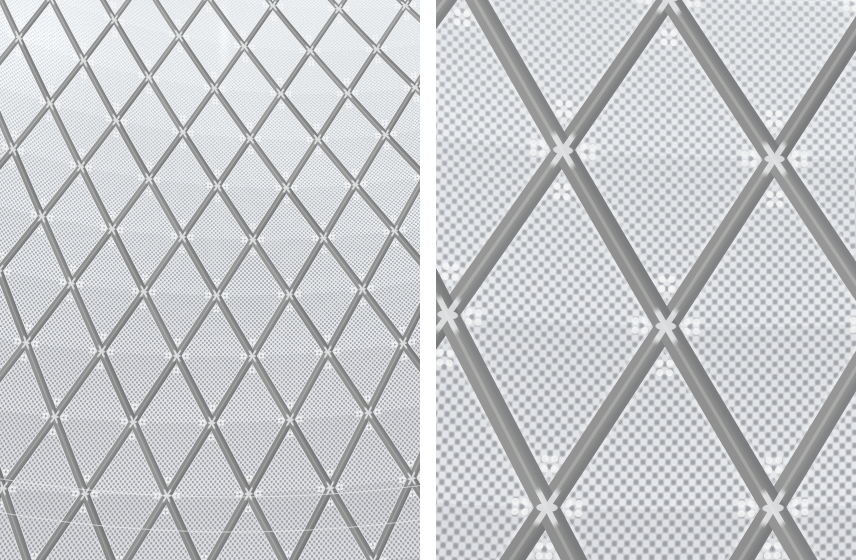
Left, the full canvas; right, a detail of the centre.
A Shadertoy shader for this pattern:

```glsl
// Curved diamond lattice of grey struts over pale, perforated glazing panels
const float CANVAS_WIDTH = 6.0;              // canvas width in lattice units
const vec2  DOT_FREQ     = vec2(18.0, 14.0); // perforations per column and row
const float STRUT_BASE   = 0.034;            // strut half width at the top row
const float STRUT_GROWTH = 0.0025;           // extra half width per row
const vec2  PATCH_OFFSET = vec2(0.118, 0.19);// pale dot groups around each node
const vec3  SHEET_TOP    = vec3(0.935, 0.947, 0.958);
const vec3  SHEET_BOTTOM = vec3(0.875, 0.880, 0.895);
const vec3  DOT_COLOR    = vec3(0.52, 0.53, 0.55);
const vec3  STRUT_DARK   = vec3(0.495, 0.500, 0.505);
const vec3  STRUT_MID    = vec3(0.575, 0.577, 0.575);
const vec3  STRUT_LIGHT  = vec3(0.690, 0.692, 0.685);
const vec3  PALE         = vec3(0.930, 0.935, 0.940);

float columnPitch(float v) { return 0.932 + 0.0021 * v + 0.00266 * v * v; }
float rowPitch(float v)    { return 0.5934 + 0.0098 * v + 0.0050 * v * v; }

// Lattice coordinates (column, row) to curved surface position
vec2 surfacePoint(vec2 c) {
    float u = c.x - 0.5, v = c.y;
    float bend = c.x - (2.0 - 0.28 * v);
    float x = 3.615 - 0.0057 * (v - 5.7) * (v - 5.7)
            + u * columnPitch(v) + (0.0052 - 0.00073 * v) * u * u;
    float y = 0.125 + v * (0.5934 + v * (0.00492 + v * 0.00167))
            - (0.0448 - 0.002 * v) * bend * bend;
    return vec2(x, y);
}

// Inverse of surfacePoint by iterative correction
vec2 latticeCoord(vec2 p) {
    vec2 c = vec2(p.x - 3.1, p.y * 1.25);
    for (int i = 0; i < 8; i++) {
        vec2 error = p - surfacePoint(c);
        c += error / vec2(columnPitch(c.y), rowPitch(c.y));
    }
    return c;
}

float band(float d, float halfWidth, float px) {
    return 1.0 - smoothstep(halfWidth - 0.6 * px, halfWidth + 0.6 * px, abs(d));
}

// Signed distance to the nearest integer contour of a lattice diagonal
float contourDistance(float t, float px) {
    return (t - round(t)) * px / max(length(vec2(dFdx(t), dFdy(t))), 1e-5);
}

// Grey profile across a strut, with a pale groove and uneven tone
vec3 strutColor(float d, float halfWidth, float id, float v, float px) {
    float shadow = smoothstep(-0.1, 0.8, d / halfWidth);
    vec3 col = mix(STRUT_MID, STRUT_DARK, shadow);
    col = mix(col, STRUT_LIGHT, 0.7 * band(d + 0.12 * halfWidth, 0.008, px));
    return col + 0.018 * sin(id * 4.7 + floor(v) * 2.3) + 0.02 - 0.004 * v;
}

// Perforated sheet, with each row of facets shaded from its seam downward
vec3 panelColor(vec2 c, vec2 p, float px) {
    float depth = clamp(c.y / 10.0, 0.0, 1.0);
    vec3 col = mix(SHEET_TOP, SHEET_BOTTOM, depth * depth);
    col -= (0.008 + 0.045 * depth) * (1.0 - fract(c.y));
    col += 0.006 * sin(c.x * 1.3 + 2.0 * sin(c.y * 0.9));
    vec2 wave = cos(6.28318 * c * DOT_FREQ);
    float dots = smoothstep(-0.4, 0.9, wave.x * wave.y);
    dots = mix(0.25, dots, 1.0 - smoothstep(0.022, 0.045, px));
    col = mix(col, DOT_COLOR, dots * mix(0.14, 0.72, smoothstep(0.0, 0.75, depth)));
    // Sky reflections near the top
    vec2 glow = (p - vec2(0.4, 0.5)) / vec2(1.1, 0.9);
    vec2 glare = (p - vec2(3.2, 0.5)) / vec2(0.07, 0.5);
    return col + 0.05 * exp(-dot(glow, glow)) + 0.04 * exp(-dot(glare, glare));
}

void mainImage(out vec4 fragColor, in vec2 fragCoord) {
    float px = CANVAS_WIDTH / iResolution.x;
    vec2 p = vec2(fragCoord.x, iResolution.y - fragCoord.y) * px;
    vec2 c = latticeCoord(p);
    float pitch = columnPitch(c.y);

    // Two diagonal families cross at the nodes
    vec2 diag = vec2(c.x - 0.5 * c.y, c.x + 0.5 * c.y);
    vec2 id = round(diag), local = diag - id;
    float dFall = contourDistance(diag.x, px);
    float dRise = contourDistance(diag.y, px);
    vec2 node = vec2(0.5 * (local.x + local.y), local.y - local.x)
              * vec2(pitch, rowPitch(c.y)) / pitch;

    vec3 col = panelColor(c, p, px);

    // Groups of four pale dots beside, above and below each node
    vec2 side = abs(abs(node) - vec2(PATCH_OFFSET.x, 0.0));
    vec2 tip  = abs(abs(node) - vec2(0.0, PATCH_OFFSET.y));
    float group = min(length(side - 0.022), length(tip - 0.022));
    col = mix(col, vec3(0.97), 0.85 * band(group, 0.016, px));

    // Struts with thin bright rims
    float halfWidth = STRUT_BASE + STRUT_GROWTH * c.y;
    float fallWidth = 1.08 * halfWidth;
    float rim = max(band(dFall, fallWidth + 0.014, px), band(dRise, halfWidth + 0.014, px));
    col = mix(col, PALE, 0.55 * rim);
    col = mix(col, strutColor(dRise, halfWidth, id.y, c.y, px), band(dRise, halfWidth, px));
    col = mix(col, strutColor(dFall, fallWidth, id.x, c.y, px), band(dFall, fallWidth, px));

    // Pale connectors at the crossings
    float reach = 1.0 - smoothstep(0.065, 0.105, length(node));
    float prongs = max(band(dFall, 0.014, px), band(dRise, 0.014, px));
    float hub = band(length(node * vec2(0.55, 1.3)), 0.026, px);
    col = mix(col, PALE, 0.8 * max(prongs * reach, hub));

    // Two slack wires along the bottom
    float sag = (p.x - 3.35) / 3.35;
    float upperWire = band(p.y - 7.10 + 0.26 * sag * sag, 0.008, px);
    float lowerWire = band(p.y - 7.60 + 0.28 * sag * sag, 0.008, px);
    col = mix(col, PALE, 0.6 * max(upperWire, lowerWire));

    fragColor = vec4(clamp(col, 0.0, 1.0), 1.0);
}
```
